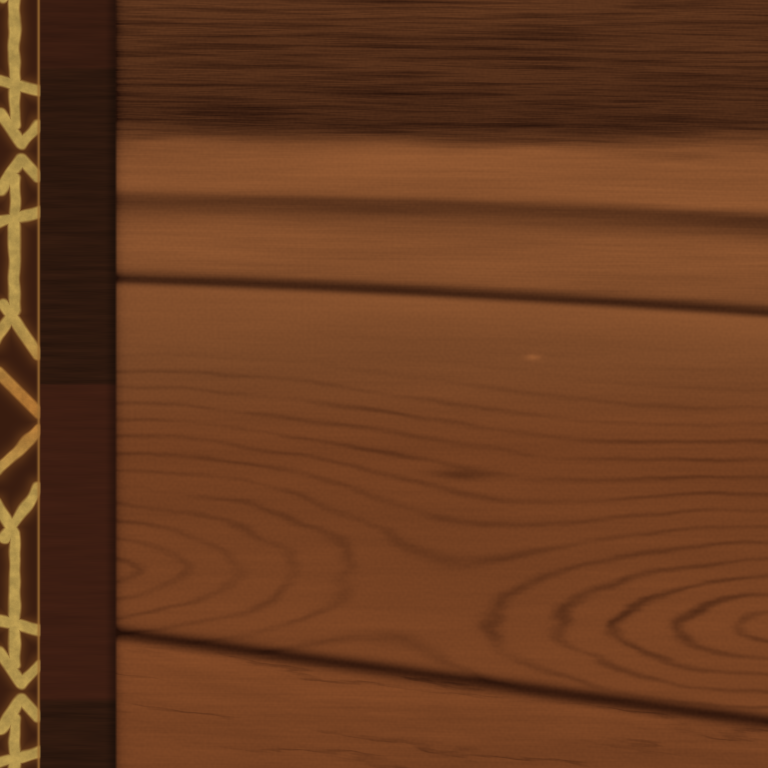
Reproduce this texture procedurally as a WebGL 1 fragment shader.

```glsl
precision highp float;
// Cedar planks with wavy grain beside a dark post and a gilded lattice strip.
uniform vec2 u_resolution;

vec2 gradientAt(vec2 cell) {
  float h = fract(sin(dot(cell, vec2(127.1, 311.7))) * 43758.55);
  return vec2(cos(6.2832 * h), sin(6.2832 * h));
}

float gradientNoise(vec2 p) {
  vec2 i = floor(p), f = fract(p);
  vec2 w = f * f * f * (f * (f * 6.0 - 15.0) + 10.0);
  float a = dot(gradientAt(i), f);
  float b = dot(gradientAt(i + vec2(1, 0)), f - vec2(1, 0));
  float c = dot(gradientAt(i + vec2(0, 1)), f - vec2(0, 1));
  float d = dot(gradientAt(i + vec2(1, 1)), f - vec2(1, 1));
  return mix(mix(a, b, w.x), mix(c, d, w.x), w.y);
}

float fbm(vec2 p) {
  float sum = 0.0, amp = 0.6;
  for (int i = 0; i < 4; i++) {
    sum += amp * gradientNoise(p);
    p = p * 2.03 + 17.3;
    amp *= 0.55;
  }
  return sum;
}

float bump(float d, float width) {
  return exp(-d * d / (width * width));
}

float segment(vec2 p, vec2 a, vec2 b) {
  vec2 ab = b - a;
  return length(p - a - ab * clamp(dot(p - a, ab) / dot(ab, ab), 0.0, 1.0));
}

// Distance to the lattice centre lines, mirrored and repeated downward.
float lattice(vec2 p) {
  vec2 q = vec2(p.x, abs(mod(p.y - 0.197 + 0.3515, 0.703) - 0.3515)) * 100.0;
  float d = segment(q, vec2(0.0, 5.0), vec2(2.8, 1.0));
  d = min(d, segment(q, vec2(2.8, 1.0), vec2(5.0, 3.4)));
  d = min(d, segment(q, vec2(0.0, 9.2), vec2(5.2, 7.9)));
  d = min(d, segment(q, vec2(1.9, 3.5), vec2(1.9, 20.5)));
  d = min(d, segment(q, vec2(0.5, 20.0), vec2(5.0, 26.5)));
  d = min(d, segment(q, vec2(1.9, 20.5), vec2(-0.5, 24.5)));
  d = min(d, segment(q, vec2(-0.2, 28.8), vec2(5.0, 34.0)));
  return d / 100.0;
}

// Nested ovals from two hearts of the board, blended into sagging lines.
float ringField(vec2 p) {
  p += vec2(0.035, 0.008) * vec2(fbm(p * vec2(7, 22)), fbm(p * vec2(6, 12) + 9.0));
  float right = length(vec2((p.x - 1.03) / 3.5, p.y - 0.815));
  float left = length(vec2((p.x - 0.10) / 3.2, p.y - 0.74));
  return -0.035 * log(exp(-right / 0.035) + exp(-left / 0.035));
}

// Brightness of the boards, from dark grain to lit wood.
float boardTone(vec2 p) {
  float s = (p.x - 0.152) / 0.848;
  float t = p.y;
  float fine = fbm(vec2(p.x * 5.0, (t - 0.012 * s) * 150.0));
  float broad = fbm(vec2(p.x * 2.5, t * 28.0));
  float band = t - (0.260 + 0.005 * s + 0.022 * s * s);
  float groove = t - (0.364 + 0.030 * s + 0.014 * s * s);
  float seam = t - (0.825 + 0.115 * s);

  // Upper board with its dark streaked top.
  float lit = smoothstep(0.150, 0.205, t - 0.012 * s + 0.02 * broad);
  float upper = mix(0.34 - 1.1 * t, 0.92 - 0.8 * max(t - 0.25, 0.0), lit);
  upper += mix(0.55, 0.13, lit) * fine + 0.15 * broad;
  upper -= 0.24 * (1.0 - lit) * smoothstep(0.12, 0.4, fine);
  upper -= 0.52 * bump(band, band < 0.0 ? 0.010 : 0.022);

  // Middle board with a lit lip and ring lines.
  float middle = 0.66 + 0.30 * exp(-max(groove, 0.0) / 0.065);
  middle += 0.07 * smoothstep(0.65, 0.85, t) + 0.10 * broad + 0.05 * fine;
  float phase = ringField(p) / 0.0215;
  float line = pow(0.5 + 0.5 * cos(6.2832 * phase), 5.0);
  float strength = 0.6 + 1.2 * fbm(p * vec2(5, 18) + 4.0);
  float heart = bump(p.x - 0.86, 0.19) * bump(t - 0.80, 0.07);
  middle -= line * clamp(strength, 0.15, 1.0) * (0.22 + 0.22 * heart)
          * smoothstep(0.06, 0.17, groove);
  middle -= 0.30 * bump(p.x - 0.60, 0.035) * bump(t - 0.619 - 0.05 * (p.x - 0.6), 0.006);
  middle += 0.28 * bump(p.x - 0.694, 0.010) * bump(t - 0.465, 0.004);

  // Lower board follows the slope of its seam.
  float curl = fbm(vec2(p.x * 6.0, seam * 40.0));
  float lower = 0.70 + 0.20 * exp(-max(seam, 0.0) / 0.04) - 0.10 * s;
  lower += 0.10 * fine + 0.10 * curl;
  lower -= 0.22 * bump(abs(fract(seam * 28.0 + 0.9 * curl) - 0.5), 0.09)
         * smoothstep(-0.1, 0.3, broad);

  float tone = mix(upper, middle, smoothstep(-0.003, 0.004, groove));
  tone = mix(tone, lower, smoothstep(-0.004, 0.004, seam));
  tone -= 0.72 * bump(groove, groove < 0.0 ? 0.010 : 0.006);
  tone -= 0.78 * bump(seam, 0.010);
  return tone - 0.35 * exp(-max(p.x - 0.152, 0.0) / 0.005);
}

void main() {
  vec2 p = gl_FragCoord.xy / u_resolution;
  p.y = 1.0 - p.y;
  float aa = 1.0 / u_resolution.y;

  float tone = boardTone(p) + 0.05 * gradientNoise(p * 230.0);
  vec3 color = mix(vec3(0.21, 0.11, 0.06), vec3(0.56, 0.34, 0.19), clamp(tone, -0.2, 1.15));
  color *= mix(vec3(1), vec3(1.01, 0.95, 0.90), smoothstep(0.45, 0.6, p.y));

  // Dark post in joined lengths.
  float red = smoothstep(0.498, 0.503, p.y) - smoothstep(0.908, 0.915, p.y);
  red += 0.7 * (1.0 - smoothstep(0.086, 0.092, p.y));
  vec3 post = mix(vec3(0.175, 0.095, 0.055), vec3(0.235, 0.115, 0.070), red);
  post *= 1.0 + (0.35 - 0.2 * red) * fbm(vec2(p.x * 8.0, p.y * 130.0));
  post *= 1.0 - 0.3 * smoothstep(0.135, 0.152, p.x);
  color = mix(post, color, smoothstep(0.150 - aa, 0.152 + aa, p.x));

  // Gilded lattice over a dark ground with a thin rim.
  float d = lattice(p + 0.003 * gradientNoise(p * 40.0));
  vec3 gold = mix(vec3(0.69, 0.57, 0.30), vec3(0.66, 0.44, 0.20), bump(p.y - 0.53, 0.07));
  gold *= 1.0 + 0.25 * fbm(p * 60.0);
  vec3 strip = mix(vec3(0.22, 0.11, 0.06), vec3(0.42, 0.25, 0.11), bump(d, 0.013));
  strip = mix(strip, gold, 1.0 - smoothstep(0.0065 - aa, 0.0085 + aa, d));
  strip = mix(strip, vec3(0.60, 0.42, 0.20), 0.8 * bump(p.x - 0.0505, 0.0022));
  color = mix(strip, color, smoothstep(0.052 - aa, 0.053 + aa, p.x));

  gl_FragColor = vec4(color, 1.0);
}
```
